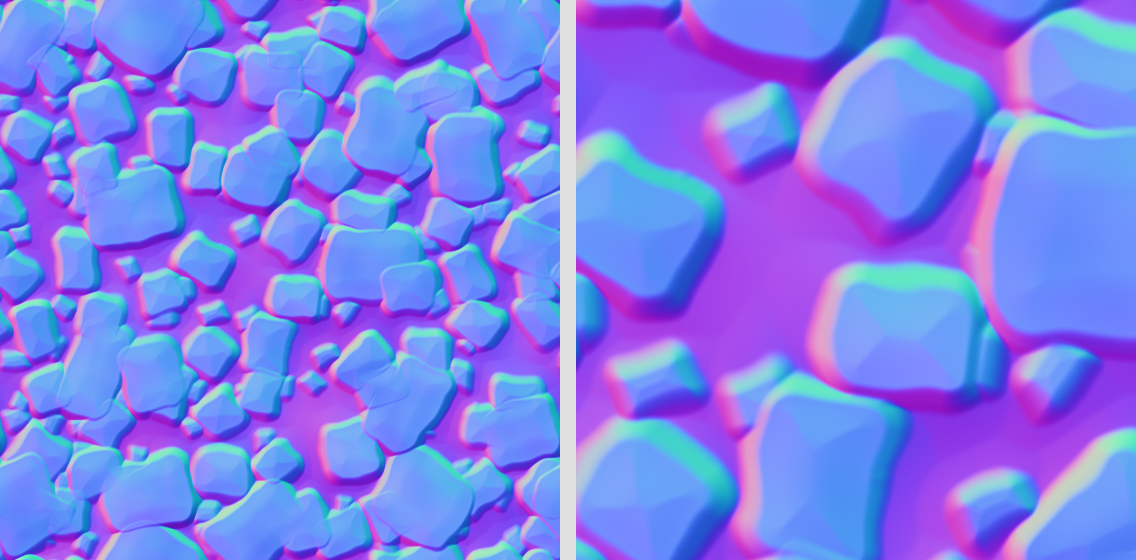
Left, the full canvas; right, a detail of the centre.
Give the GLSL for this texture map, as a WebGL 2 fragment shader.

```glsl
#version 300 es
precision highp float;

uniform vec2 u_resolution;
out vec4 fragColor;

const float RELIEF = 0.021;               // height to slope
const float SAMPLE_STEP = 0.002;          // spacing of height samples
const float BEVEL_OUT = 0.006;
const float BEVEL_IN = 0.011;
const float DOME_WIDTH = 0.045;
const float DOME_HEIGHT = 0.22;
const float SKIRT_WIDTH = 0.04;
const float SKIRT_HEIGHT = 0.2;
const float ROUNDING = 0.55;              // corner radius, share of half size
const float MAX_TURN = 0.75;              // stone rotation, radians
const float JITTER = 0.75;                // share of a cell
const float TOP_TILT = 6.0;
const float MELT = 0.3;                   // blending of touching stones
const float WARP = 0.013;
const vec2 STONE_LEAN = vec2(-0.16, 0.19);
const vec2 GROUND_LEAN = vec2(0.2, -0.47);
const float STONE_WAVE = 0.24;
const float GROUND_WAVE = 0.65;

// Integer hash giving three values in 0..1
vec3 hash3(ivec2 cell, int seed) {
    uvec3 v = uvec3(uvec2(cell), uint(seed)) * 1664525u + 1013904223u;
    v.x += v.y * v.z; v.y += v.z * v.x; v.z += v.x * v.y;
    v ^= v >> 16u;
    v.x += v.y * v.z; v.y += v.z * v.x; v.z += v.x * v.y;
    return vec3(v >> 8u) / 16777216.0;
}

ivec2 wrapCell(ivec2 cell, int period) {
    return (cell + period) % period;
}

float cornerDot(ivec2 cell, vec2 offset, int period, int seed) {
    float angle = 6.28318 * hash3(wrapCell(cell, period), seed).x;
    return dot(vec2(cos(angle), sin(angle)), offset);
}

// Gradient noise that wraps over the unit square
float gradientNoise(vec2 uv, int period, int seed) {
    vec2 p = fract(uv) * float(period);
    ivec2 c = ivec2(floor(p));
    vec2 f = fract(p);
    vec2 s = f * f * f * (f * (f * 6.0 - 15.0) + 10.0);
    float a = cornerDot(c, f, period, seed);
    float b = cornerDot(c + ivec2(1, 0), f - vec2(1, 0), period, seed);
    float d = cornerDot(c + ivec2(0, 1), f - vec2(0, 1), period, seed);
    float e = cornerDot(c + ivec2(1, 1), f - vec2(1, 1), period, seed);
    return mix(mix(a, b, s.x), mix(d, e, s.x), s.y);
}

vec2 noisePair(vec2 uv, int period, int seed) {
    return vec2(gradientNoise(uv, period, seed), gradientNoise(uv, period, seed + 1));
}

float roundedBox(vec2 p, vec2 halfSize, float radius) {
    vec2 q = abs(p) - halfSize + radius;
    return length(max(q, 0.0)) + min(max(q.x, q.y), 0.0) - radius;
}

// Smooth maximum that leaves empty ground at zero
float meltMax(float a, float b) {
    float k = MELT * min(a, b) + 0.0001;
    float q = max(k - abs(a - b), 0.0);
    return max(a, b) + 0.25 * q * q / k;
}

// Highest stone of one jittered grid; sizes are in cells
float stoneLayer(vec2 uv, int period, vec2 sizeRange, float share, float height, int seed) {
    float cells = float(period);
    vec2 p = fract(uv) * cells;
    ivec2 home = ivec2(floor(p));
    float top = 0.0;
    for (int y = -1; y <= 1; y++) {
        for (int x = -1; x <= 1; x++) {
            ivec2 cell = home + ivec2(x, y);
            ivec2 id = wrapCell(cell, period);
            vec3 place = hash3(id, seed);
            if (place.z > share) continue;
            vec3 shape = hash3(id, seed + 1);
            vec3 tilt = hash3(id, seed + 2) - 0.5;
            vec2 local = (p - vec2(cell) - 0.5 - JITTER * (place.xy - 0.5)) / cells;
            float turn = MAX_TURN * (2.0 * shape.z - 1.0);
            float c = cos(turn), s = sin(turn);
            vec2 halfSize = mix(sizeRange.xx, sizeRange.yy, shape.xy) / cells;
            float radius = ROUNDING * min(halfSize.x, halfSize.y);
            float d = roundedBox(mat2(c, -s, s, c) * local, halfSize, radius);
            float body = smoothstep(BEVEL_OUT, -BEVEL_IN, d);
            float skirt = clamp(1.0 - max(d, 0.0) / SKIRT_WIDTH, 0.0, 1.0);
            float dome = DOME_HEIGHT * smoothstep(0.0, DOME_WIDTH, -d);
            float crown = height * (1.0 + 0.25 * tilt.z) + dome + TOP_TILT * dot(local, tilt.xy);
            top = meltMax(top, mix(SKIRT_HEIGHT * skirt * skirt * height, crown, body));
        }
    }
    return top;
}

float heightAt(vec2 uv) {
    float large = stoneLayer(uv, 5, vec2(0.26, 0.46), 0.68, 1.0, 11);
    float medium = stoneLayer(uv, 9, vec2(0.31, 0.5), 0.84, 0.9, 23);
    float small = stoneLayer(uv, 15, vec2(0.24, 0.38), 0.55, 0.6, 37);
    return meltMax(large, meltMax(medium, small));
}

void main() {
    vec2 uv = gl_FragCoord.xy / u_resolution;

    // Uneven outlines
    vec2 p = uv + WARP * (noisePair(uv, 13, 51) + 0.4 * noisePair(uv, 29, 57));

    // Slope of the relief
    vec2 e = vec2(SAMPLE_STEP, 0.0);
    vec2 rise = vec2(heightAt(p + e.xy) - heightAt(p - e.xy),
                     heightAt(p + e.yx) - heightAt(p - e.yx)) / (2.0 * SAMPLE_STEP);
    vec2 slope = RELIEF * rise * vec2(1.0, -1.0);

    // Broad lean of stone tops and ground
    float stone = smoothstep(0.1, 0.6, heightAt(p));
    vec2 stoneLean = STONE_LEAN + STONE_WAVE * (noisePair(uv, 8, 63) + 0.5 * noisePair(uv, 19, 67));
    vec2 groundLean = GROUND_LEAN + GROUND_WAVE * vec2(1.0, 0.5) * noisePair(uv, 6, 71);
    slope += mix(groundLean, stoneLean, stone);

    // Normal as colour
    vec3 normal = normalize(vec3(slope, 1.0));
    fragColor = vec4(0.5 + 0.5 * normal, 1.0);
}
```
